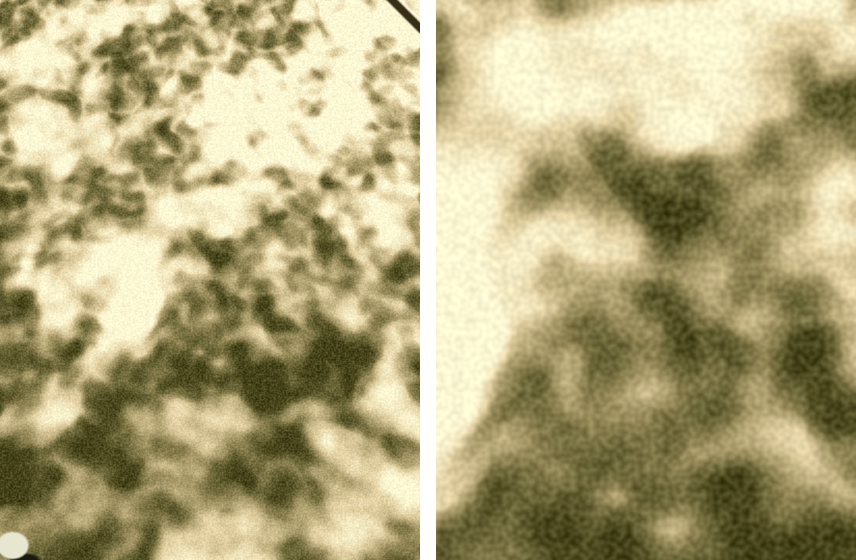
Left, the full canvas; right, a detail of the centre.
Give the GLSL for this texture, as a WebGL 1 fragment shader.

```glsl
precision highp float;
uniform vec2 u_resolution;

#define RECESSION 0.65
#define CLUMP_SCALE 2.8
#define LEAF_SCALE 10.5
#define CLUMP_DEPTH 2.2
#define LEAF_DEPTH 1.5
#define MOTTLE_DEPTH 1.5
#define BRANCH_DEPTH 1.2
#define BALANCE 0.66
#define CONTRAST 1.25
#define GRAIN 0.15

vec2 hash2(vec2 p) {
  vec3 a = fract(p.xyx * vec3(0.1031, 0.1030, 0.0973));
  a += dot(a, a.yzx + 33.33);
  return fract((a.xx + a.yz) * a.zy);
}

vec2 gradientAt(vec2 cell) {
  float angle = 6.2832 * hash2(cell).x;
  return vec2(cos(angle), sin(angle));
}

float gradientNoise(vec2 p) {
  vec2 i = floor(p), f = fract(p);
  vec2 w = f * f * f * (f * (f * 6.0 - 15.0) + 10.0);
  vec2 e = vec2(1.0, 0.0);
  float low = mix(dot(gradientAt(i), f), dot(gradientAt(i + e.xy), f - e.xy), w.x);
  float high = mix(dot(gradientAt(i + e.yx), f - e.yx), dot(gradientAt(i + e.xx), f - e.xx), w.x);
  return mix(low, high, w.y);
}

// Soft oval leaves on a jittered grid, thinned out by density
float leafShade(vec2 p, float density, float blur) {
  vec2 cell = floor(p);
  float light = 1.0;
  for (int y = -1; y <= 1; y++) {
    for (int x = -1; x <= 1; x++) {
      vec2 id = cell + vec2(float(x), float(y));
      vec2 rnd = hash2(id + 71.0), shape = hash2(id + 137.0);
      vec2 d = p - id - 0.15 - 0.7 * rnd;
      float angle = 2.4 * shape.x - 1.5;
      float c = cos(angle), s = sin(angle);
      d = vec2(c * d.x + s * d.y, c * d.y - s * d.x);
      float r = length(d / vec2(0.56, 0.28 + 0.16 * shape.y));
      float present = smoothstep(shape.y - 0.15, shape.y + 0.15, density);
      light *= 1.0 - 0.8 * present * (1.0 - smoothstep(1.0 - blur, 1.0 + blur, r));
    }
  }
  return 1.0 - light;
}

float segmentDistance(vec2 p, vec2 a, vec2 b) {
  vec2 ab = b - a;
  return length(p - a - ab * clamp(dot(p - a, ab) / dot(ab, ab), 0.0, 1.0));
}

float softLine(float d, float width) {
  return 1.0 - smoothstep(0.0, 2.0 * width, d);
}

// Blurred shadows of boughs crossing the ground, fading to the right
float branchShade(vec2 p) {
  p += 0.012 * vec2(gradientNoise(p * 9.0), gradientNoise(p * 9.0 + 40.0));
  float bough = softLine(abs(p.y - 0.672 - 0.022 * cos(13.0 * p.x)), mix(0.015, 0.008, p.x / 0.75));
  float fork = softLine(segmentDistance(p, vec2(0.13, 0.66), vec2(0.40, 0.53)), 0.017);
  float twig = softLine(segmentDistance(p, vec2(0.05, 0.69), vec2(0.20, 0.78)), 0.011);
  return max(max(bough * (1.0 - 0.8 * p.x), fork), 0.7 * twig);
}

// Tone 0..1 from deep shade to full sun
vec3 groundColor(float t) {
  vec3 c = mix(vec3(0.27, 0.26, 0.10), vec3(0.42, 0.40, 0.22), smoothstep(0.03, 0.18, t));
  c = mix(c, vec3(0.58, 0.53, 0.34), clamp((t - 0.18) / 0.16, 0.0, 1.0));
  c = mix(c, vec3(0.72, 0.66, 0.47), clamp((t - 0.34) / 0.18, 0.0, 1.0));
  c = mix(c, vec3(0.89, 0.82, 0.64), clamp((t - 0.52) / 0.20, 0.0, 1.0));
  return mix(c, vec3(0.99, 0.97, 0.83), clamp((t - 0.72) / 0.18, 0.0, 1.0));
}

float ovalMask(vec2 p, vec2 center, vec2 radius, float edge) {
  float d = (length((p - center) / radius) - 1.0) * min(radius.x, radius.y);
  return 1.0 - smoothstep(-edge, edge, d);
}

// Broad round patch of sun or shade
float glow(vec2 p, vec2 center, float falloff) {
  vec2 d = p - center;
  return exp(-falloff * dot(d, d));
}

void main() {
  vec2 p = gl_FragCoord.xy / u_resolution.y;
  float edge = 1.5 / u_resolution.y;

  // Ground recedes upward, so shadows shrink and sharpen
  vec2 q = vec2((p.x - 0.375) * (1.0 + 2.0 * RECESSION * p.y), p.y + RECESSION * p.y * p.y);
  float blur = mix(0.8, 0.45, p.y);

  // Canopy clumps and the ragged leaves within them
  float clump = gradientNoise(q * CLUMP_SCALE + 5.3) + 0.6 * gradientNoise(q * 6.3 + 19.7);
  float mottle = gradientNoise(q * 10.0 + 83.0) + 0.5 * gradientNoise(q * 19.0 + 47.0);
  float density = smoothstep(-0.5, 0.45, clump + 0.25 * mottle);
  vec2 ragged = q + 0.03 * vec2(gradientNoise(q * 14.0 + 3.0), gradientNoise(q * 14.0 + 90.0));
  float leaves = leafShade(ragged * LEAF_SCALE, density, blur)
    + 0.7 * leafShade(ragged * LEAF_SCALE * 1.5 + 31.0, density, blur);

  // Exposure of the ground, brightest at the far right
  float exposure = BALANCE + 1.1 * (p.y - 0.5) + 0.4 * (p.x - 0.375);
  exposure += 0.9 * glow(p, vec2(0.62, 0.87), 22.0) + 0.5 * glow(p, vec2(0.2, 0.43), 40.0);
  exposure -= 0.9 * glow(p, vec2(0.46, 0.18), 28.0) + 0.9 * glow(p, vec2(0.05, 0.16), 50.0);
  exposure -= CLUMP_DEPTH * clump + LEAF_DEPTH * leaves + MOTTLE_DEPTH * mottle;
  exposure -= BRANCH_DEPTH * branchShade(p);
  exposure += 0.4 * gradientNoise(p * 42.0);
  float tone = 1.0 / (1.0 + exp(-CONTRAST * exposure));

  // Sandy grain
  float grain = gradientNoise(p * 270.0) + 0.5 * gradientNoise(p * 120.0 + 60.0);
  vec3 color = groundColor(tone) + GRAIN * grain * (1.0 - 0.5 * tone) * vec3(1.0, 0.98, 0.85);

  // Solid twig in the far corner, pale stone in the near one
  float twig = segmentDistance(p, vec2(0.69, 1.01), vec2(0.76, 0.94)) - 0.007;
  color = mix(color, vec3(0.21, 0.18, 0.09), 1.0 - smoothstep(-edge, edge, twig));
  color = mix(color, vec3(0.10, 0.10, 0.08), ovalMask(p, vec2(0.045, 0.0), vec2(0.026, 0.011), edge));
  color = mix(color, vec3(0.90, 0.90, 0.82), ovalMask(p, vec2(0.023, 0.026), vec2(0.028, 0.024), edge));

  gl_FragColor = vec4(clamp(color, 0.0, 1.0), 1.0);
}
```
